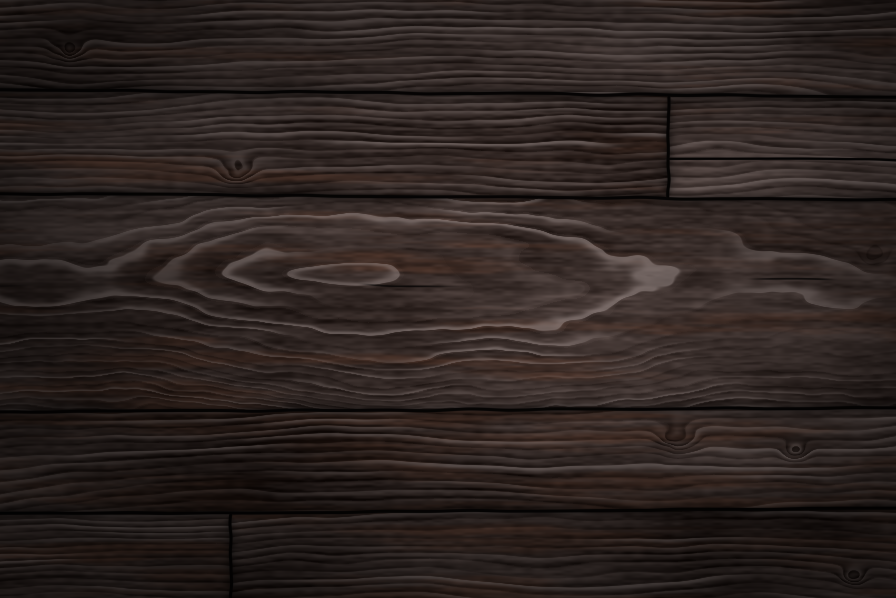
This texture is drawn by a Shadertoy shader. Its source:

```glsl
// Dark weathered timber wall: five rows of horizontal boards with raised grain, knots and cracks.

// Layout, in units of canvas height
const float SEAM_Y[6] = float[](-0.03, 0.1455, 0.3145, 0.671, 0.844, 1.03);
const float SEAM_TILT[6] = float[](0.0, 0.0065, 0.005, -0.0065, -0.008, 0.0);
const float LOW_JOINT_X = 0.386;
const float HIGH_JOINT_X = 1.118;
const float SPLIT_Y = 0.732;
const float SEAM_WIDTH = 0.0021;
const float SHADOW_WIDTH = 0.008;
const int WIDE_ROW = 2;

// Grain
const float RINGS_PER_UNIT = 72.0;
const vec2 ARCH_CENTRE = vec2(0.55, 0.535);
const float ARCH_STRETCH = 0.25;
const float ARCH_REACH = 0.13;
const vec2 MAIN_KNOT = vec2(1.13, 0.265);
const float KNOT_RADIUS = 0.026;
const float FIBRE_GAIN = 0.34;
const float GRIT_GAIN = 0.27;
const float STAIN_GAIN = 1.0;

// Colours
const vec3 GAP = vec3(0.018, 0.013, 0.012);
const vec3 CHAR = vec3(0.080, 0.052, 0.043);
const vec3 BROWN = vec3(0.290, 0.243, 0.231);
const vec3 ASH = vec3(0.500, 0.455, 0.445);
const vec3 RUST = vec3(0.310, 0.185, 0.130);

float hash(vec2 p) {
    vec3 q = fract(p.xyx * vec3(0.1031, 0.1030, 0.0973));
    q += dot(q, q.yzx + 33.33);
    return fract((q.x + q.y) * q.z);
}

float noise(vec2 p) {
    vec2 i = floor(p), f = fract(p);
    f = f * f * (3.0 - 2.0 * f);
    return mix(mix(hash(i), hash(i + vec2(1, 0)), f.x),
               mix(hash(i + vec2(0, 1)), hash(i + vec2(1, 1)), f.x), f.y);
}

float fbm(vec2 p) {
    float sum = 0.0, amp = 0.53;
    for (int i = 0; i < 4; i++) {
        sum += amp * noise(p);
        p = p * 2.03 + 17.3;
        amp *= 0.5;
    }
    return sum;
}

float seamHeight(int i, float x) {
    float wobble = (noise(vec2(x * 14.0, float(i) * 9.0)) - 0.5) * 0.003;
    return SEAM_Y[i] + SEAM_TILT[i] * (x - 0.75) + wobble;
}

float knotBump(vec2 p, vec2 centre, float radius) {
    vec2 d = (p - centre) * vec2(0.8, 1.0) / radius;
    return exp(-dot(d, d));
}

// Line of the given half width, never thinner than a pixel
float lineMask(float dist, float halfWidth, float px) {
    return 1.0 - smoothstep(halfWidth - 0.5 * px, halfWidth + px, dist);
}

void mainImage(out vec4 fragColor, in vec2 fragCoord) {
    float px = 1.0 / iResolution.y;
    vec2 p = fragCoord * px;

    // Find the row and the distance to the nearest gap
    int row = 0;
    float gapDist = 1.0;
    for (int i = 1; i < 5; i++) {
        float d = p.y - seamHeight(i, p.x);
        if (d > 0.0) row = i;
        gapDist = min(gapDist, abs(d));
    }
    float jointX = row == 0 ? LOW_JOINT_X : row == 3 ? HIGH_JOINT_X : 9.0;
    jointX += (noise(vec2(p.y * 40.0, 3.0)) - 0.5) * 0.004;
    gapDist = min(gapDist, abs(p.x - jointX));
    bool rightBoard = p.x > jointX;
    bool wide = row == WIDE_ROW;
    float id = float(row) + (rightBoard ? 7.0 : 0.0);
    vec2 q = p + id * vec2(3.7, 1.3);

    // Growth ring field: level grain, or arches that flatten away from their centre
    float warp = fbm(q * vec2(1.7, 5.0)) - 0.5;
    float rings = RINGS_PER_UNIT * (p.y + 0.085 * warp);
    if (wide) {
        vec2 d = p - ARCH_CENTRE;
        d.y += 0.11 * warp;
        d.y *= d.y < 0.0 ? 1.25 : 1.0;
        float reach = ARCH_REACH * tanh(ARCH_STRETCH * d.x / ARCH_REACH);
        float r = length(vec2(reach, d.y)) + 0.05 * (fbm(q * vec2(5.0, 9.0)) - 0.5);
        rings = 30.0 * r + 75.0 * r * abs(r);
    }

    // Knots bend the rings into closed eyes
    float knots = row == 1 ? knotBump(p, MAIN_KNOT, KNOT_RADIUS) : 0.0;
    vec2 seed = vec2(id * 5.0 + 2.0, 4.0);
    float height = mix(SEAM_Y[row], SEAM_Y[row + 1], 0.15 + 0.7 * hash(seed + 3.0));
    float radius = KNOT_RADIUS * mix(0.5, 0.9, hash(seed + 8.0));
    knots += knotBump(p, vec2(1.5 * hash(seed), height), radius);
    rings += 2.4 * knots * (0.7 + 0.6 * noise(q * 60.0));

    // Each ring climbs slowly to a pale, broken ridge, then drops
    float phase = fract(rings);
    float clarity = 1.0 - smoothstep(0.4, 0.9, fwidth(rings));
    float ringId = floor(rings);
    float ringSeed = hash(vec2(ringId, id + 40.0));
    float wear = smoothstep(0.3, 0.75, noise(vec2(q.x * 4.0, ringId * 5.3 + id)));
    float slope = smoothstep(0.0, 0.8, phase) * (1.0 - smoothstep(0.86, 1.0, phase));
    float ridge = pow(slope, wide ? 9.0 : 3.0) * (0.3 + 0.7 * ringSeed) * wear * clarity;
    float groove = smoothstep(0.25, 0.0, abs(phase - 0.08)) * clarity * (0.4 + 0.6 * wear);

    // Fibres, stains and board tone
    float fibre = noise(q * vec2(7.0, 190.0) + vec2(0.0, 0.7 * rings)) - 0.5;
    float streak = noise(q * vec2(3.0, 75.0) + vec2(0.0, 12.0 * warp)) - 0.5;
    float grit = noise(q * vec2(60.0, 250.0)) - 0.5;
    float stain = fbm(q * vec2(2.4, 6.5) + 31.0) - 0.5;
    float tone = 0.50 + (wide ? 0.09 : 0.24) * (slope - 0.45) * clarity - 0.14 * groove;
    tone += FIBRE_GAIN * fibre + 0.20 * streak + GRIT_GAIN * grit + STAIN_GAIN * stain;
    tone += 0.12 * (hash(vec2(id, 71.0)) - 0.5) - 0.25 * min(knots, 1.0);
    if (rightBoard && row == 3) tone += 0.18;
    vec3 colour = mix(CHAR, BROWN, clamp(tone, -0.15, 1.4));
    float rust = smoothstep(0.50, 0.80, fbm(q * vec2(3.0, 38.0) + 60.0));
    colour = mix(colour, RUST * (0.4 + 0.7 * clamp(tone, 0.0, 1.3)), 0.55 * rust);
    colour = mix(colour, ASH, (wide ? 0.62 : 0.52) * ridge);

    // Cracks along the grain
    float drift = (noise(vec2(p.x * 9.0, 5.0)) - 0.5) * 0.014;
    float crack = 0.0;
    if (wide) {
        float open = smoothstep(0.5, 0.7, noise(vec2(p.x * 6.0, 12.0)));
        crack = 0.8 * open * lineMask(abs(p.y - ARCH_CENTRE.y + 0.008 - drift), 0.001, px);
    } else if (row == 3 && rightBoard) {
        crack = lineMask(abs(p.y - SPLIT_Y - 0.4 * drift), 0.0016, px);
    }

    // Soft shadow at board edges, then the gaps and corner falloff
    colour *= 1.0 - 0.5 * exp(-gapDist / SHADOW_WIDTH);
    colour = mix(colour, GAP, max(crack, lineMask(gapDist, SEAM_WIDTH, px)));
    vec2 off = (fragCoord / iResolution.xy - vec2(0.58, 0.56)) * vec2(1.15, 1.1);
    colour *= mix(1.22, 0.54, smoothstep(0.08, 0.78, length(off)));
    fragColor = vec4(colour, 1.0);
}
```
